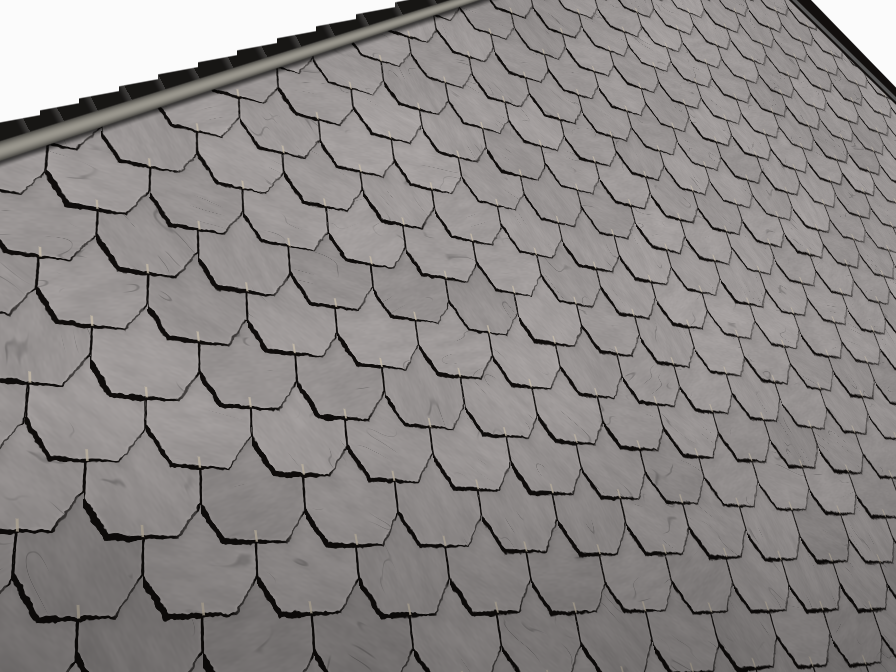
Reproduce this pattern procedurally as a Shadertoy shader.

```glsl
// Slate-clad gable wall in perspective: staggered clipped slates, nails, roof trim and pale sky.
#define ORIGIN vec2(0.1163, 0.0938)   // wall lattice origin, in canvas heights
#define AXIS_COL vec2(0.2045, 0.0070) // one slate to the right
#define AXIS_ROW vec2(0.0108, 0.1286) // one course up
#define PERSPECTIVE vec2(0.0667, 0.0405)
#define ROW_HEIGHT 0.62               // course height / slate width
#define FOOT 0.28                     // half width of the bottom edge
#define JOINT 0.011                   // half width of the upright joints
#define SHADOW_LEFT 0.047
#define SHADOW_RIGHT 0.016
#define RAGGED 0.022
#define TONE_VARIATION 0.055
#define SKY vec3(0.985)

float hash(vec2 p) {
    vec3 q = fract(vec3(p.xyx) * 0.1031);
    q += dot(q, q.yzx + 33.33);
    return fract((q.x + q.y) * q.z);
}

float noise(vec2 p) {
    vec2 i = floor(p), f = fract(p);
    f = f * f * (3.0 - 2.0 * f);
    return mix(mix(hash(i), hash(i + vec2(1, 0)), f.x),
               mix(hash(i + vec2(0, 1)), hash(i + 1.0), f.x), f.y);
}

// Undo the perspective: x counts slates, y counts courses.
vec2 wallCoord(vec2 p) {
    mat2 basis = mat2(AXIS_COL - p * PERSPECTIVE.x, AXIS_ROW - p * PERSPECTIVE.y);
    return inverse(basis) * (p - ORIGIN);
}

// Position within the nearest slate of a course; its cell goes to id.
vec2 slateLocal(vec2 wall, float row, out vec2 id) {
    float c = wall.x - 0.5 * mod(row, 2.0);
    id = vec2(floor(c + 0.5), row);
    float sag = 0.04 + 0.03 * (hash(id + 71.0) - 0.5);
    return vec2(c - id.x, (wall.y - row) * ROW_HEIGHT + sag);
}

// Signed distance to a slate with two clipped lower corners.
float slateDistance(vec2 q, vec2 id) {
    float foot = FOOT + 0.05 * (hash(id + 19.0) - 0.5);
    float cut = dot(vec2(abs(q.x) - foot, -q.y), vec2(0.828, 0.561));
    float chips = noise(q * 17.0 + id * 7.3) + 0.5 * noise(q * 43.0 + id * 3.1) - 0.75;
    float body = max(cut, -q.y) + RAGGED * chips;
    return max(body, abs(q.x) - 0.5 + JOINT + 0.006 * chips);
}

vec3 slateColor(vec2 q, vec2 id, float d) {
    float turn = hash(id + 5.0) * 2.0 - 0.6;
    vec2 grain = mat2(cos(turn), sin(turn), -sin(turn), cos(turn)) * q + id * 9.7;
    float tone = 0.575 + TONE_VARIATION * (hash(id) - 0.5);
    tone += 0.04 * (noise(grain * vec2(4.0, 11.0)) - 0.5);
    tone += 0.025 * (noise(grain * vec2(18.0, 50.0)) - 0.5);
    // Sparse cleft lines and a pale chipped rim
    float cleft = abs(noise(grain * vec2(2.5, 8.0) + 40.0) - 0.5);
    float patches = smoothstep(0.6, 0.85, noise(grain * 4.0 + 13.0));
    tone -= 0.10 * patches * smoothstep(0.035, 0.0, cleft);
    tone += 0.05 * smoothstep(-0.03, 0.0, d) * noise(q * 30.0 + id);
    return tone * vec3(1.015, 0.985, 0.98);
}

vec3 slateWall(vec2 wall) {
    vec2 scaled = wall * vec2(1.0, ROW_HEIGHT);
    vec2 footprint = fwidth(scaled);
    float aa = 0.6 * max(footprint.x, footprint.y);
    vec3 ink = vec3(0.06, 0.05, 0.045), color = ink;
    // Lower course first; each higher course overlaps it.
    for (int i = -1; i <= 1; i++) {
        vec2 id;
        vec2 q = slateLocal(wall, floor(wall.y) + float(i), id);
        float d = slateDistance(q, id);
        float right = smoothstep(-0.3, 0.4, q.x);
        float width = mix(SHADOW_LEFT, SHADOW_RIGHT, right) * (0.75 + 0.5 * hash(id + 3.0));
        float strength = mix(1.0, 0.6, smoothstep(0.25, 0.35, q.x));
        strength = max(strength, smoothstep(0.42, 0.48, abs(q.x)));
        float shadow = 1.0 - smoothstep(width - aa, width + aa, d);
        color = mix(color, ink, shadow * strength);
        color *= 1.0 - 0.12 * exp(-max(d, 0.0) * 18.0);
        color = mix(color, slateColor(q, id, d), 1.0 - smoothstep(-aa, aa, d));
        // Nail hook at the middle of the bottom edge
        vec2 n = q - vec2(0.03 * (hash(id + 31.0) - 0.5), 0.035);
        float nail = max(abs(n.x + 0.1 * n.y) - 0.011, abs(n.y) - 0.05);
        color = mix(color, vec3(0.74, 0.70, 0.63), 0.85 * (1.0 - smoothstep(-aa, aa, nail)));
    }
    return color;
}

void mainImage(out vec4 fragColor, in vec2 fragCoord) {
    vec2 p = fragCoord / iResolution.y;
    float aa = 1.0 / iResolution.y;

    // Wall with broad uneven light
    vec3 color = slateWall(wallCoord(p));
    color *= mix(0.80, 1.04, smoothstep(-0.05, 0.55, p.y));
    color *= 1.0 - 0.10 * smoothstep(0.5, 1.0, length((p - vec2(0.7, 0.6)) * vec2(0.9, 1.0)));
    color *= 0.97 + 0.06 * noise(p * 5.0);

    // Left verge: metal flashing under dark roof tiles
    float wallTop = p.y - (0.7604 + 0.335 * p.x);
    float metalTop = p.y - (0.790 + 0.314 * p.x);
    float steps = 0.007 * fract(p.x * 17.0);
    float leftSky = p.y - (0.8177 + 0.304 * p.x) + steps;
    float across = clamp(wallTop / max(wallTop - metalTop, 0.001), 0.0, 1.0);
    vec3 metal = vec3(0.50, 0.49, 0.46) * (0.55 + 0.65 * sin(3.14 * across));
    vec3 roof = vec3(0.09, 0.085, 0.08) + 0.14 * smoothstep(0.75, 1.0, fract(p.x * 17.0 + p.y * 9.0));
    color *= 1.0 - 0.65 * smoothstep(-0.012, 0.0, wallTop);
    color = mix(color, metal, smoothstep(-aa, aa, wallTop));
    color = mix(color, roof, smoothstep(-aa, aa, metalTop));

    // Right verge: narrow dark trim with a thin lit rim
    float trim = p.y - (2.148 - 0.978 * p.x);
    float rightSky = p.y - (2.243 - 1.03 * p.x);
    vec3 edge = mix(vec3(0.07, 0.06, 0.055), vec3(0.34), 1.0 - smoothstep(0.002, 0.005, abs(trim - 0.008)));
    color = mix(color, edge, smoothstep(-aa, aa, trim));

    color = mix(color, SKY, smoothstep(-aa, aa, max(leftSky, rightSky)));
    fragColor = vec4(color, 1.0);
}
```
